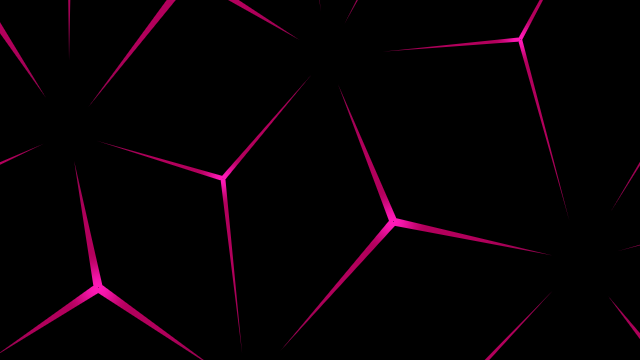
This background is drawn by a Shadertoy shader. Its source:

```glsl
// Tapered neon-pink spikes meeting in three-armed joints on a black field.

#define JITTER      0.03                    // random shift of lattice nodes
#define THIN_WIDTH  vec2(0.005, 0.009)      // half-width range, upper triangles
#define THICK_WIDTH vec2(0.010, 0.015)      // half-width range, lower triangles
#define ARM_REACH   vec2(0.70, 0.86)        // arm length as share of hub-to-node
#define HUB_SHIFT   vec2(0.025, 0.04)       // offset of hubs from the centroids
#define GLOW_RADIUS 0.10
#define HUB_COLOR   vec3(1.00, 0.10, 0.72)
#define ARM_COLOR   vec3(0.70, 0.00, 0.36)
#define TIP_COLOR   vec3(0.58, 0.01, 0.31)

vec2 hash22(vec2 p) {
    vec3 q = fract(vec3(p.xyx) * vec3(0.1031, 0.1030, 0.0973) + 0.37);
    q += dot(q, q.yzx + 33.33);
    return fract((q.xx + q.yz) * q.zy);
}

// Node of a curved triangular lattice: two axes, a twist and two bends.
vec2 latticeNode(vec2 id) {
    vec2 bend = 0.5 * id * (id - 1.0);
    vec2 pos = vec2(0.185, 0.63)
             + id.x * vec2(0.718, 0.208)
             + id.y * vec2(0.509, -0.718)
             + id.x * id.y * vec2(0.208, 0.162)
             + bend.x * vec2(0.116, 0.394)
             + bend.y * vec2(0.220, 0.222);
    return pos + JITTER * (hash22(id + 17.0) - 0.5);
}

// Antialiased coverage of a spike from the origin to tip; along runs 0 to 1.
float spikeCoverage(vec2 p, vec2 tip, float halfWidth, float pixel, out float along) {
    float len = length(tip);
    vec2 dir = tip / len;
    float x = dot(p, dir);
    float y = abs(p.x * dir.y - p.y * dir.x);
    along = clamp(x / len, 0.0, 1.0);
    float h = halfWidth * (1.0 - along);
    float body = clamp(0.5 + (h - y) / pixel, 0.0, 1.0)
               - clamp(0.5 - (h + y) / pixel, 0.0, 1.0);
    return body * clamp(0.5 + x / pixel, 0.0, 1.0);
}

// Three spikes from the hub of a triangle toward its corners.
vec3 drawStar(vec2 p, vec2 idA, vec2 idB, vec2 idC, vec2 widthRange, float pixel) {
    vec2 corners[3] = vec2[3](latticeNode(idA), latticeNode(idB), latticeNode(idC));
    vec2 hub = (corners[0] + corners[1] + corners[2]) / 3.0 + HUB_SHIFT;
    vec2 seed = idA + idB * 3.0 + idC * 7.0 + 50.0;
    float halfWidth = mix(widthRange.x, widthRange.y, hash22(seed).x);

    // Thicker joints carry a wider glow.
    float radius = GLOW_RADIUS * (0.5 + 40.0 * halfWidth);
    float glow = 1.0 - smoothstep(0.0, radius, length(p - hub));

    vec3 color = vec3(0.0);
    for (int k = 0; k < 3; k++) {
        float reach = mix(ARM_REACH.x, ARM_REACH.y, hash22(seed + float(k) * 11.0).y);
        float along;
        float cover = spikeCoverage(p - hub, (corners[k] - hub) * reach,
                                    halfWidth, pixel, along);
        vec3 arm = mix(ARM_COLOR, TIP_COLOR, smoothstep(0.45, 1.0, along));
        color = max(color, cover * mix(arm, HUB_COLOR, glow));
    }
    return color;
}

void mainImage(out vec4 fragColor, in vec2 fragCoord) {
    float pixel = 1.0 / iResolution.y;
    vec2 p = fragCoord * pixel;
    vec2 right = vec2(1.0, 0.0), down = vec2(0.0, 1.0);

    // Each lattice cell holds one upper and one lower triangle.
    vec3 color = vec3(0.0);
    for (int j = -1; j <= 1; j++) {
        for (int i = -1; i <= 1; i++) {
            vec2 id = vec2(i, j);
            color = max(color, drawStar(p, id, id + right, id + down, THIN_WIDTH, pixel));
            color = max(color, drawStar(p, id + right, id + down, id + right + down,
                                        THICK_WIDTH, pixel));
        }
    }
    fragColor = vec4(color, 1.0);
}
```
